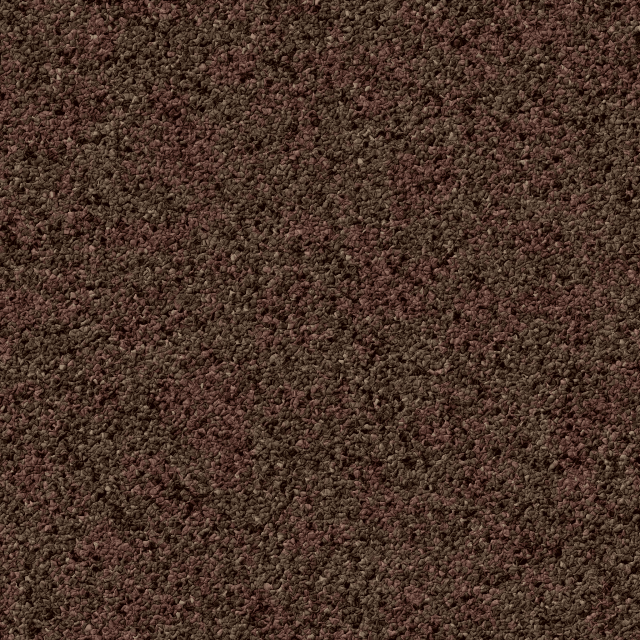
Reproduce this texture procedurally as a Shadertoy shader.

```glsl
#define COARSE_GRAINS 128.0
#define FINE_GRAINS 205.0
#define PIT_SCALE 135.0
#define PATCH_SCALE 19.0
#define CONTRAST 1.12
#define BRIGHTNESS 0.455
#define PIT_DEPTH 0.36
#define RED_AMOUNT 0.62
#define LIGHT_DIR vec2(-0.6, 0.8)
#define DARK_SOIL vec3(0.11, 0.043, 0.008)
#define PALE_SOIL vec3(0.53, 0.45, 0.375)
#define RED_TINT vec3(0.045, -0.035, 0.004)

float hash(vec2 p) {
    vec3 q = fract(p.xyx * 0.1031);
    q += dot(q, q.yzx + 33.33);
    return fract((q.x + q.y) * q.z);
}

vec2 hash2(vec2 p) {
    return vec2(hash(p + 17.0), hash(p + 91.0));
}

float noise(vec2 p) {
    vec2 cell = floor(p), f = fract(p);
    f = f * f * (3.0 - 2.0 * f);
    float low = mix(hash(cell), hash(cell + vec2(1, 0)), f.x);
    float high = mix(hash(cell + vec2(0, 1)), hash(cell + vec2(1, 1)), f.x);
    return mix(low, high, f.y);
}

float fbm(vec2 p) {
    float sum = 0.0, weight = 0.5;
    for (int i = 0; i < 4; i++) {
        sum += weight * noise(p);
        p = mat2(1.6, 1.2, -1.2, 1.6) * p + 19.0;
        weight *= 0.65;
    }
    return sum / 1.17;
}

// Cellular grains: x = relief shading, y = random tone of the grain
vec2 grains(vec2 p) {
    vec2 cell = floor(p), toGrain = vec2(0.0), id = cell;
    float nearest = 9.0, second = 9.0;
    for (int y = -1; y <= 1; y++)
    for (int x = -1; x <= 1; x++) {
        vec2 neighbour = cell + vec2(x, y);
        vec2 offset = p - neighbour - hash2(neighbour);
        float d = length(offset);
        if (d < nearest) {
            second = nearest;
            nearest = d;
            toGrain = offset;
            id = neighbour;
        } else {
            second = min(second, d);
        }
    }
    float tone = hash(id + 53.0);
    float gap = smoothstep(0.0, 0.4, second - nearest);
    float relief = 0.9 * dot(toGrain, LIGHT_DIR) + 0.45 * (gap - 0.6);
    return vec2(relief + 0.6 * (tone - 0.5), tone);
}

vec3 soil(vec2 uv) {
    // Uneven outlines for the grains
    vec2 warp = vec2(noise(uv * 170.0), noise(uv * 170.0 + 70.0)) - 0.5;
    vec2 p = uv + warp * 0.006;
    vec2 coarse = grains(p * COARSE_GRAINS);
    vec2 fine = grains(p * FINE_GRAINS + 300.0);

    // Height tone, shadowed pits and rare pale specks
    float tone = 0.48 * coarse.x + 0.50 * fine.x;
    vec2 turned = mat2(0.8, 0.6, -0.6, 0.8) * p;
    float pit = smoothstep(0.60, 0.88, noise(turned * PIT_SCALE + 240.0));
    float speck = smoothstep(0.975, 0.985, fine.y) * (1.0 - pit);
    tone += 0.28 * speck - PIT_DEPTH * pit;
    tone += 0.05 * (fbm(uv * 7.0 + 11.0) - 0.5);
    tone = clamp(BRIGHTNESS + CONTRAST * tone, -0.12, 1.25);

    // Brown ramp with ragged reddish patches
    vec3 color = mix(DARK_SOIL, PALE_SOIL, tone);
    float ragged = fbm(uv * PATCH_SCALE + 5.0) + 0.3 * (coarse.y - 0.5);
    float red = smoothstep(0.46, 0.66, ragged) * smoothstep(0.0, 0.35, tone);
    color += RED_TINT * RED_AMOUNT * red * (1.0 - speck);
    return max(color, 0.0);
}

void mainImage(out vec4 fragColor, in vec2 fragCoord) {
    // Four samples per pixel soften the grain edges
    vec3 color = vec3(0.0);
    for (int y = 0; y < 2; y++)
    for (int x = 0; x < 2; x++) {
        vec2 subpixel = (vec2(x, y) - 0.5) * 0.5;
        color += soil((fragCoord + subpixel) / iResolution.y);
    }
    fragColor = vec4(color * 0.25, 1.0);
}
```
